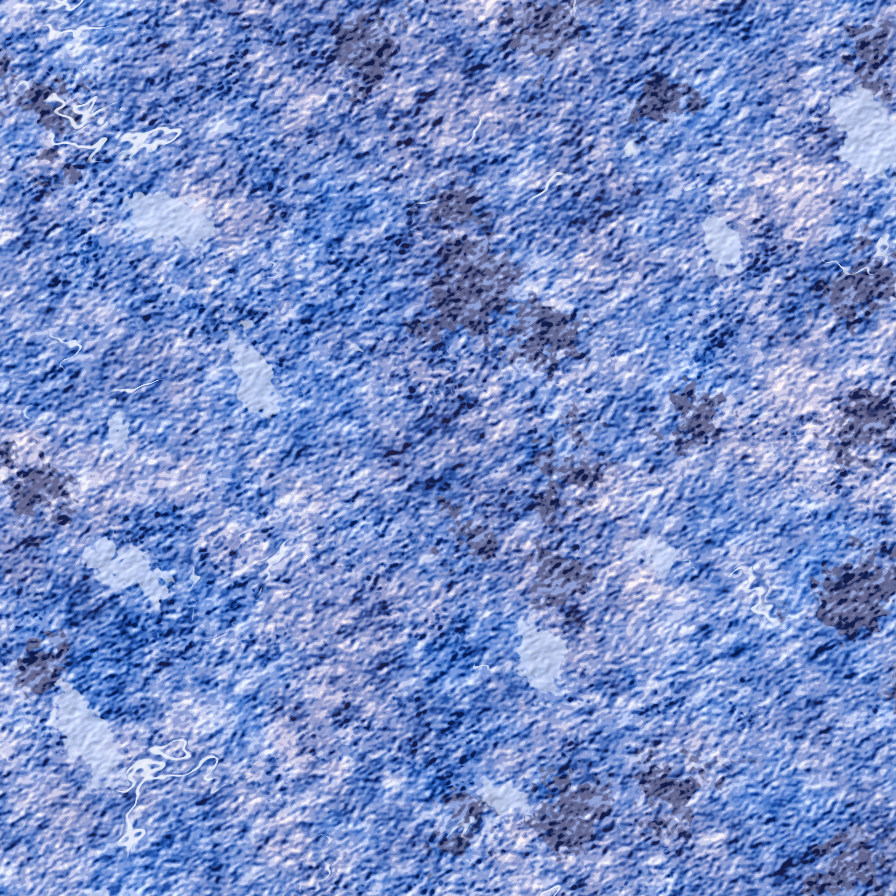
A Shadertoy shader for this texture:

```glsl
// Weathered blue painted stone: gritty slanted relief, grey bare spots, white chips and flakes.

const vec3 NAVY  = vec3(0.07, 0.11, 0.30);
const vec3 DEEP  = vec3(0.16, 0.31, 0.63);
const vec3 MID   = vec3(0.35, 0.49, 0.78);
const vec3 LIGHT = vec3(0.54, 0.62, 0.85);
const vec3 PALE  = vec3(0.76, 0.80, 0.95);
const vec3 WHITE = vec3(0.93, 0.95, 1.00);
const vec3 STONE = vec3(0.38, 0.39, 0.55);
const vec3 CHIP  = vec3(0.78, 0.83, 0.96);

const float GRAIN_ANGLE   = 0.5;     // direction of the relief streaks
const float GRAIN_STRETCH = 0.7;     // lower is longer streaks
const float RELIEF        = 1.55;
const float MOTTLE        = 0.5;
const float REGION        = 0.24;
const float CRUST         = 0.6;     // brightness of crumbly pale crust
const float PIT_SCALE     = 115.0;
const float LIGHT_STEP    = 0.0014;  // half distance of the relief samples

float hash(vec2 p) {
    vec3 q = fract(vec3(p.xyx) * 0.1031);
    q += dot(q, q.yzx + 33.33);
    return fract((q.x + q.y) * q.z);
}

vec2 hash2(vec2 p) {
    return vec2(hash(p), hash(p + 71.7));
}

mat2 rotation(float a) {
    return mat2(cos(a), sin(a), -sin(a), cos(a));
}

// Value noise with zero mean and a standard deviation near one
float noise(vec2 p) {
    vec2 i = floor(p), f = fract(p);
    f = f * f * (3.0 - 2.0 * f);
    float low  = mix(hash(i), hash(i + vec2(1, 0)), f.x);
    float high = mix(hash(i + vec2(0, 1)), hash(i + vec2(1, 1)), f.x);
    return (mix(low, high, f.y) - 0.5) * 4.66;
}

// Layered noise, turned per layer and scaled back to unit deviation
float fbm(vec2 p, int octaves, float gain) {
    float sum = 0.0, power = 0.0, amp = 1.0;
    for (int i = 0; i < octaves; i++) {
        sum += amp * noise(p);
        power += amp * amp;
        amp *= gain;
        p = rotation(0.25) * p * 2.0 + 17.3;
    }
    return sum * inversesqrt(power);
}

// Signed distance, in cells, to sparse ellipses scattered one per cell
float scatter(vec2 p, float density, float radius, float squash, float angle) {
    vec2 cell = floor(p);
    float best = 9.0;
    for (int y = -1; y <= 1; y++)
    for (int x = -1; x <= 1; x++) {
        vec2 c = cell + vec2(x, y);
        if (hash(c + 5.9) > density) continue;
        vec2 d = p - c - 0.15 - 0.7 * hash2(c);
        d = rotation(-angle - 1.2 * (hash(c + 31.0) - 0.5)) * d;
        d.y *= squash;
        best = min(best, length(d) - radius * (0.55 + 0.9 * hash(c + 13.0)));
    }
    return best;
}

float height(vec2 p) {
    p = rotation(-GRAIN_ANGLE) * p;
    return fbm(p * vec2(GRAIN_STRETCH, 1.0) * 32.0 + 40.0, 4, 0.85);
}

// Dark to bright paint, indexed by tone in standard deviations
vec3 paint(float t) {
    vec3 c = mix(NAVY, DEEP, smoothstep(-2.5, -1.5, t));
    c = mix(c, MID, smoothstep(-1.5, -0.55, t));
    c = mix(c, LIGHT, smoothstep(-0.6, 0.3, t));
    c = mix(c, PALE, smoothstep(0.5, 1.5, t));
    return mix(c, WHITE, smoothstep(1.8, 2.8, t));
}

void mainImage(out vec4 fragColor, in vec2 fragCoord) {
    vec2 p = fragCoord / iResolution.y;

    // Relief lit from the upper left
    vec2 toLight = LIGHT_STEP * vec2(-0.6, 0.8);
    float relief = RELIEF * (height(p - toLight) - height(p + toLight));

    // Broad colour regions, gritty mottling and ragged outlines
    float region = fbm(p * 6.0 + 3.0, 3, 0.7);
    float mottle = fbm(p * 34.0 + 9.0, 4, 0.95);
    float ragged = fbm(p * 28.0 + 60.0, 4, 0.9);
    float crust = smoothstep(0.55, 0.95, fbm(p * 9.0 + 120.0, 5, 0.8));

    // Bare stone spots with crumbling borders
    float bareEdge = scatter(p * 7.0 + 2.0, 0.42, 0.25, 1.25, 0.6);
    float bare = 1.0 - smoothstep(-0.06, 0.06, bareEdge + 0.13 * ragged);

    // Small dark pits, crowded in bare spots and some regions
    float pitEdge = scatter(p * PIT_SCALE + 0.15 * ragged, 0.6, 0.36, 1.3, GRAIN_ANGLE);
    float pitZone = smoothstep(0.2, 1.4, fbm(p * 10.0 + 80.0, 4, 0.8));
    float pits = (1.0 - smoothstep(-0.2, 0.15, pitEdge)) * max(pitZone, bare);

    float tone = REGION * region + MOTTLE * mottle + relief
               + CRUST * (crust - 0.2) - 1.5 * pits + 0.05;
    vec3 color = paint(tone);

    // Paint drifts between vivid blue and dusty lilac
    float dust = fbm(p * 8.0 + 25.0, 5, 0.75) + 0.8 * crust;
    color += vec3(0.028, 0.002, -0.016) * clamp(dust, -2.0, 2.0);

    // Stone shows stronger grit than the paint
    float stoneTone = relief + 0.6 * mottle - 1.3 * pits;
    vec3 stone = mix(STONE, NAVY, smoothstep(-0.3, -2.0, stoneTone));
    stone = mix(stone, LIGHT, smoothstep(0.2, 1.7, stoneTone));
    color = mix(color, stone, 0.9 * bare);

    // Worn white chips, mostly slanting down to the right
    float chipEdge = scatter(p * 4.5 + 30.0, 0.36, 0.18, 2.0, -0.8);
    float chip = 1.0 - smoothstep(-0.03, 0.03, chipEdge + 0.055 * ragged);
    color = mix(color, CHIP + 0.05 * relief, 0.85 * chip);

    // Short raised flake edges: tapered, jagged, with a shadow below
    vec2 q = rotation(-GRAIN_ANGLE) * p * vec2(5.0, 9.0);
    float contour = fbm(q + 90.0, 5, 0.6);
    float run = smoothstep(0.9, 1.9, noise(p * 13.0 + 14.0) + 0.2 * ragged);
    float width = 0.11 * run;
    float flake = run * (1.0 - smoothstep(0.4 * width, width + 0.01, abs(contour)));
    float shade = run * (1.0 - smoothstep(0.0, 0.1, abs(contour + 0.2)));
    color = mix(color, DEEP, 0.5 * shade);
    color = mix(color, WHITE, 0.9 * flake);

    fragColor = vec4(clamp(color, 0.0, 1.0), 1.0);
}
```
